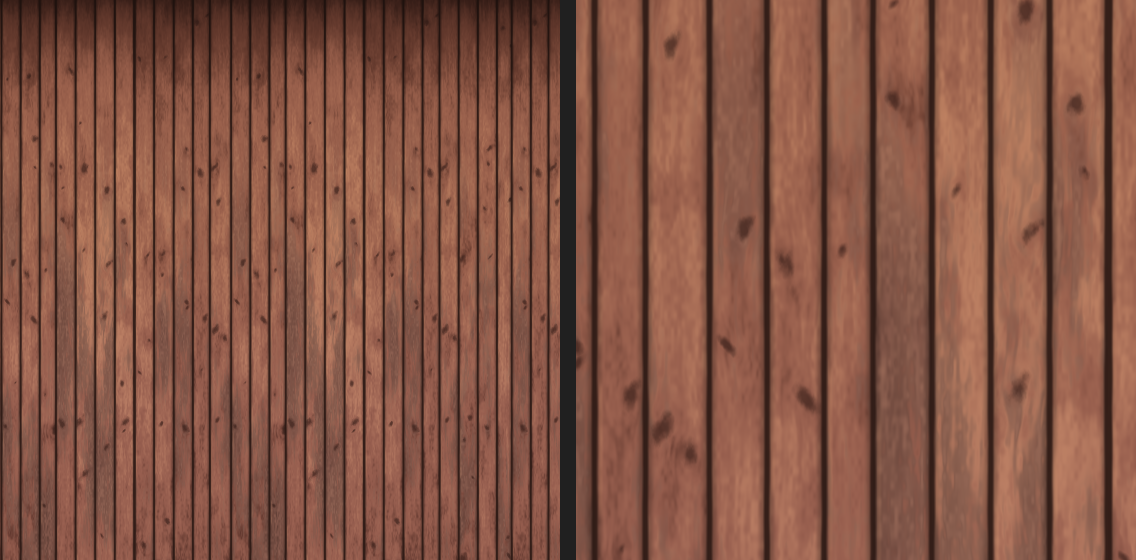
Left: the whole. Right: its middle third, enlarged.
A three.js fragment shader for this texture:

```glsl
// A wall of narrow, stained timber boards standing upright, dark under the eaves.
// Twelve boards repeat across, then a few odd ones; each board gets its own
// stretched noise grain, knots, stains and grey wear. Lengths are in board pitches.
varying vec2 vUv;

const float PITCH = 0.03418;
const float HEIGHT = 29.26;
const float SET = 12.0;
const vec3 GAP = vec3(0.175, 0.10, 0.08);
const vec3 DEEP = vec3(0.20, 0.11, 0.09);
const vec3 BROWN = vec3(0.37, 0.215, 0.175);
const vec3 ROSE = vec3(0.59, 0.375, 0.308);
const vec3 TAN = vec3(0.73, 0.505, 0.395);
const vec3 WORN = vec3(0.385, 0.27, 0.235);

float hash(vec2 p) {
  vec3 q = fract(vec3(p.xyx) * 0.1031);
  q += dot(q, q.yzx + 33.33);
  return fract((q.x + q.y) * q.z);
}

float noise(vec2 p) {
  vec2 i = floor(p), f = fract(p);
  f = f * f * (3.0 - 2.0 * f);
  return mix(mix(hash(i), hash(i + vec2(1.0, 0.0)), f.x),
             mix(hash(i + vec2(0.0, 1.0)), hash(i + 1.0), f.x), f.y);
}

float fbm(vec2 p) {
  float sum = 0.0, amp = 0.533;
  for (int n = 0; n < 4; n++) {
    sum += amp * noise(p);
    p = p * 2.03 + 17.7;
    amp *= 0.5;
  }
  return sum;
}

// Left edge of board i: an even pitch with the slips of uneven board widths
float seam(float i) {
  float k = mod(i, SET);
  float slip = step(2.5, k) * min(0.0, 0.025 * (k - 3.0) - 0.152) - 0.114 * step(10.5, k);
  if (i > 23.5) slip = -0.114 - 0.23 * step(26.5, i) - 0.076 * step(28.5, i);
  return i + 0.076 + slip;
}

// Boards repeat in sets of twelve; three unique ones sit near the right end
float boardKind(float i) {
  if (i < 23.5) return mod(i, SET);
  return i < 26.5 ? i : i - 18.0;
}

// Knots of one board: x = dark core, y = smeared halo, z = sideways bend of the grain
vec3 knots(vec2 p, float kind) {
  vec3 k = vec3(0.0);
  float rough = fbm(p * vec2(5.0, 3.0) + kind) - 0.5;
  for (int n = 0; n < 5; n++) {
    vec2 key = vec2(kind * 3.7 + 5.0, float(n) * 9.1 + 2.0);
    vec2 centre = vec2(0.2 + 0.6 * hash(key), HEIGHT * hash(key + 41.3));
    float size = mix(0.06, 0.15, pow(hash(key + 87.9), 1.5));
    vec2 d = (p - centre) / size;
    d.x += 1.4 * d.y * (hash(key + 13.0) - 0.5);
    float r = length(d * vec2(0.9, 0.6)) + 2.2 * rough;
    vec2 far = (d + vec2(0.0, 1.5)) * vec2(0.34, 0.15);
    k.x = max(k.x, smoothstep(1.5, 0.1, r));
    k.y += exp(-dot(far, far)) * (0.75 + 1.6 * rough) * size * 7.0;
    k.z += size * d.x * exp(-0.12 * dot(d, d * vec2(1.0, 0.3)));
  }
  return k;
}

// Light down the wall, d measured from the top
float wallLight(float d) {
  return 0.09 + 0.84 * (1.0 - exp(-6.5 * d)) - 0.27 * d * d;
}

vec3 woodRamp(float t) {
  vec3 c = mix(DEEP, BROWN, smoothstep(0.0, 0.34, t));
  c = mix(c, ROSE, smoothstep(0.28, 0.70, t));
  return mix(c, TAN, smoothstep(0.64, 1.05, t));
}

void main() {
  vec2 q = vUv / PITCH;
  float down = 1.0 - vUv.y;
  float i = floor(q.x - 0.076);
  if (q.x >= seam(i + 1.0)) i += 1.0;
  float kind = boardKind(i);
  float left = q.x - seam(i), right = seam(i + 1.0) - q.x;
  vec2 p = vec2(left, q.y);
  vec2 seed = vec2(kind * 17.3, kind * 41.9) + 60.0;

  // Grain, bent around the knots
  vec3 knot = knots(p, kind);
  vec2 g = vec2(p.x - 0.6 * knot.z + 0.16 * noise(p * vec2(1.5, 0.4) + seed), p.y);
  float fibre = 0.6 * noise(g * vec2(10.0, 0.8) + seed) + 0.4 * noise(g * vec2(19.0, 3.0) + seed);
  float fleck = noise(g * vec2(17.0, 7.0) + seed + 31.0);
  float growth = sin(g.x * 26.0 + 9.0 * noise(g * vec2(1.4, 0.16) + seed));
  float blotch = fbm(p * vec2(1.3, 0.38) + seed);
  float smudge = smoothstep(0.52, 0.74, fbm(p * vec2(2.2, 0.75) + seed + 77.0) + 0.16 * (fibre - 0.5));

  // Tone of each board under the wall light
  float board = 0.99 + 0.08 * cos((kind - 4.5) * 6.2832 / SET) + 0.14 * (hash(seed) - 0.5);
  float tone = wallLight(down) * board;
  float gain = 0.35 + 0.65 * smoothstep(0.0, 0.3, down);
  tone += gain * (0.22 * (fibre - 0.5) + 0.13 * (fleck - 0.5) + 0.02 * growth);
  tone += gain * (0.34 * (blotch - 0.5) - 0.16 * smudge - 0.2 * clamp(knot.y, 0.0, 1.2));
  vec3 color = woodRamp(tone);
  color *= mix(vec3(1.02, 1.0, 0.96), vec3(1.0, 0.98, 1.0), smoothstep(0.35, 0.75, down));

  // Brownish grey wear, mostly on the lower half, broken up along the fibre
  float stain = fbm(p * vec2(0.8, 0.17) + seed + 23.0) + 0.35 * (fibre - 0.5) + 0.12 * (fleck - 0.5);
  float wear = smoothstep(0.52, 0.74, stain) * smoothstep(0.12, 0.62, down);
  color = mix(color, WORN * (0.72 + 0.4 * fibre + 0.25 * fleck), 0.62 * wear);
  color = mix(color, DEEP * (0.7 + 0.4 * gain), 0.68 * knot.x);

  // Pale chipped edge, soft shade and dark gap between boards
  float chips = smoothstep(0.56, 0.78, noise(vec2(q.y * 0.8, kind * 7.0 + 3.0)));
  float rim = smoothstep(0.05, 0.09, left) * smoothstep(0.17, 0.10, left);
  color += vec3(0.11, 0.08, 0.055) * rim * chips * gain;
  float edge = min(left, right) + 0.012 * (noise(vec2(q.y * 1.7, kind)) - 0.5);
  color *= 1.0 - 0.26 * smoothstep(0.18, 0.04, edge);
  float heavy = 0.018 * step(abs(mod(i + step(right, left), SET) - 7.0), 0.5);
  color = mix(color, GAP * (0.5 + 0.5 * gain), 0.9 * smoothstep(0.078, 0.018, edge - heavy));

  gl_FragColor = vec4(clamp(color, 0.0, 1.0), 1.0);
}
```
